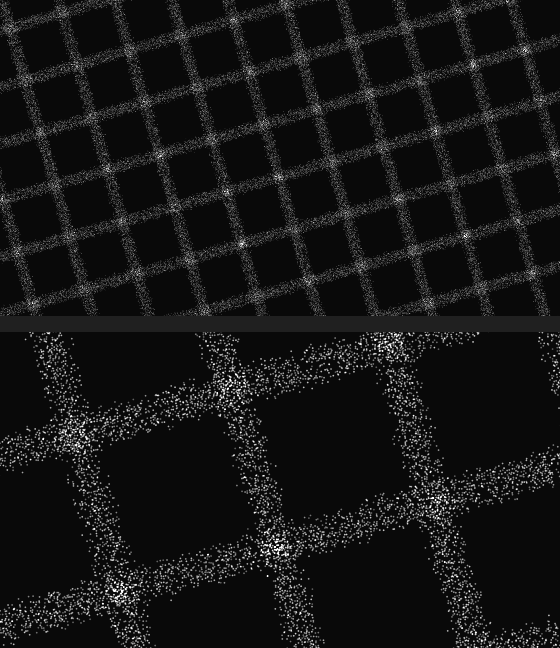
Top: the whole. Bottom: its middle third, enlarged.
Reproduce this pattern procedurally as a WebGL 1 fragment shader.

```glsl
precision highp float;
// A tilted square lattice of dusty grey lines on near-black.
// Fine jittered grains are scattered with a density that follows each line
// family; their light adds up, so crossings glow, some more than others.

uniform vec2 u_resolution;

const float TILT = 0.2800;                     // radians, counter-clockwise
const float SPACING = 0.1720;                  // line pitch, in canvas heights
const vec2 OFFSET = vec2(-0.112, -0.327);      // a crossing, in pitches from centre
const float CORE = 0.045;                      // full-density half width, in pitches
const float EDGE = 0.148;                      // half width where dust ends, in pitches
const float DENSITY = 0.42;                    // chance of a grain at a line's core
const float GRAINS = 460.0;                    // grain cells per canvas height
const float GRAIN_LIGHT = 0.28;                // light carried by one grain
const float GRAIN_RADIUS = 0.70;               // smallest grain radius, in cells
const float PIXEL_SPREAD = 0.80;               // smallest grain radius, in pixels
const float SPOT_RADIUS = 0.045;               // bright crossing heart, in pitches
const float SPOT_LIGHT = 1.2;                  // strongest boost of a crossing heart
const vec3 BACKGROUND = vec3(0.036);
const vec3 DUST = vec3(1.0);

float hash(vec2 p) {
  vec3 q = fract(vec3(p.xyx) * 0.1031);
  q += dot(q, q.yzx + 33.33);
  return fract((q.x + q.y) * q.z);
}

// Lattice coordinates: lines lie on the integers of each axis.
vec2 toLattice(vec2 p) {
  float c = cos(TILT);
  float s = sin(TILT);
  return vec2(c * p.x + s * p.y, c * p.y - s * p.x) / SPACING - OFFSET;
}

// Chance of a grain for each of the two line families.
vec2 lineDensity(vec2 lattice) {
  vec2 d = abs(fract(lattice + 0.5) - 0.5);
  return DENSITY * (1.0 - smoothstep(CORE, EDGE, d));
}

// Extra light at the heart of a crossing, uneven from one to the next.
float crossingBoost(vec2 lattice) {
  vec2 id = floor(lattice + 0.5);
  vec2 d = (lattice - id) / SPOT_RADIUS;
  float strength = hash(id + 71.0);
  return SPOT_LIGHT * strength * strength * exp(-dot(d, d));
}

// Compact round falloff whose total light does not depend on the radius.
float grainShape(vec2 d, float radius) {
  float area = radius * radius;
  float k = max(0.0, 1.0 - dot(d, d) / area);
  return k * k / area;
}

// Light of one family's grain in a cell, seen from point p.
float grain(vec2 p, vec2 cell, float seed, float density, float radius) {
  vec2 key = cell + seed;
  vec2 jitter = vec2(hash(key + 17.3), hash(key + 59.7));
  float present = hash(key) < density && density > 0.002 ? 1.0 : 0.0;
  float light = mix(0.6, 1.4, hash(key + 113.1));
  return present * light * grainShape(p - cell - jitter, radius);
}

// Sum the grains of the surrounding cells, softened to the pixel size.
float dust(vec2 p) {
  float radius = clamp(PIXEL_SPREAD * GRAINS / u_resolution.y, GRAIN_RADIUS, 2.0);
  vec2 home = floor(p);
  float sum = 0.0;
  for (int y = -2; y <= 2; y++) {
    for (int x = -2; x <= 2; x++) {
      vec2 cell = home + vec2(float(x), float(y));
      vec2 lattice = toLattice((cell + 0.5) / GRAINS);
      vec2 density = lineDensity(lattice);
      float light = grain(p, cell, 1401.0, density.x, radius)
                  + grain(p, cell, 2907.0, density.y, radius);
      sum += light * (1.0 + crossingBoost(lattice));
    }
  }
  return sum * GRAIN_LIGHT;
}

void main() {
  vec2 p = (gl_FragCoord.xy - 0.5 * u_resolution) / u_resolution.y;
  vec3 colour = BACKGROUND + DUST * dust(p * GRAINS);
  gl_FragColor = vec4(min(colour, 1.0), 1.0);
}
```
